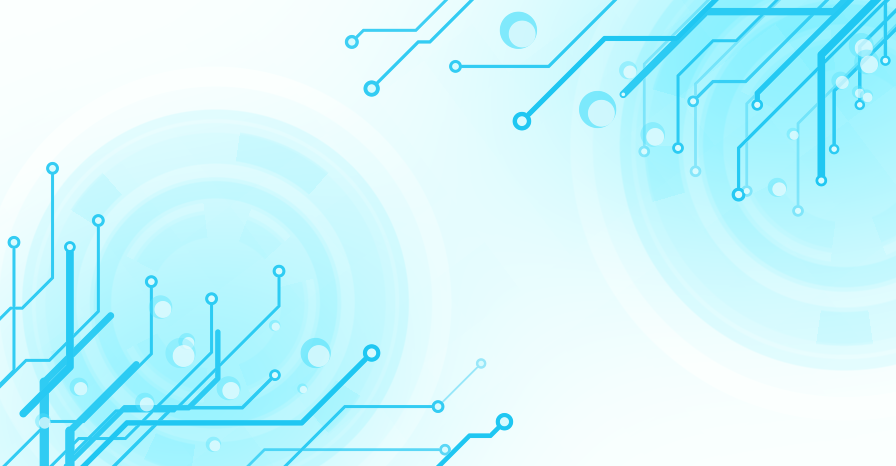
Reproduce this background procedurally as a WebGL 1 fragment shader.

```glsl
precision highp float;
// Pale cyan technology backdrop: two segmented dials in opposite corners,
// under circuit traces with ring terminals and small bubbles. Each trace is
// a chain of straight legs; the upper right reverses their direction.
uniform vec2 u_resolution;

#define GRID 400.0
#define PAPER vec3(0.985, 1.0, 0.995)
#define CYAN vec3(0.43, 0.93, 1.0)
#define INK vec3(0.12, 0.78, 0.95)
#define LEFT_DIAL vec2(185.0, 260.0)
#define RIGHT_DIAL vec2(725.0, 125.0)
#define LEFT_GLOW 0.36
#define RIGHT_GLOW 0.48
#define BUBBLES 18

float aa;          // one pixel in grid units
float ink = 0.0;   // coverage of the traces
float hole = 0.0;  // open centres of the terminals

float hash(vec2 p) {
  return fract(sin(dot(p, vec2(127.1, 311.7))) * 43758.5);
}

float inside(float d) { return 1.0 - smoothstep(-0.6 * aa, 0.6 * aa, d); }

float band(float r, float lo, float hi) {
  return inside(abs(r - 0.5 * (lo + hi)) - 0.5 * (hi - lo));
}

float segment(vec2 p, vec2 a, vec2 b) {
  vec2 ab = b - a, ap = p - a;
  return length(ap - ab * clamp(dot(ap, ab) / max(dot(ab, ab), 0.01), 0.0, 1.0));
}

// legs: vertical, diagonal, horizontal, diagonal
// style: half width, terminal radius, strength
void trace(vec2 p, vec2 node, vec4 legs, vec3 style, float dir) {
  vec2 a = node + dir * vec2(0.0, legs.x);
  vec2 b = a + dir * legs.y * vec2(-1.0, 1.0);
  vec2 c = b - dir * vec2(legs.z, 0.0);
  vec2 e = c + dir * legs.w * vec2(-1.0, 1.0);
  float d = min(min(segment(p, node, a), segment(p, a, b)),
                min(segment(p, b, c), segment(p, c, e)));
  float r = length(p - node);
  ink = max(ink, style.z * max(inside(d - style.x), inside(r - style.y)));
  hole = max(hole, inside(r - 0.52 * style.y) * step(1.0, style.y));
}

// Tint of concentric bands, some cut into random blocks
float dial(vec2 p, vec2 centre, float radius) {
  vec2 q = p - centre;
  float r = length(q) / radius * 100.0;
  float turn = atan(q.y, q.x) / 6.2832 + 0.5;
  float block = step(0.5, hash(vec2(floor(turn * 22.0), radius)));
  float inner = step(0.4, hash(vec2(floor(turn * 13.0), 3.0)));
  float tint = 0.13 * inside(r - 100.0) + 0.04 * inside(r - 88.0);
  tint += 0.10 * block * band(r, 74.0, 89.0);
  tint += 0.09 * band(r, 54.0, 63.0) + 0.05 * inner * band(r, 34.0, 46.0);
  tint -= 0.08 * band(r, 65.0, 72.0) + 0.06 * inner * band(r, 48.0, 52.0);
  tint -= 0.05 * band(r, 93.0, 95.0) + 0.05 * band(r, 112.0, 122.0);
  return tint;
}

void leftTraces(vec2 p) {
  for (int n = 0; n < 6; n++) {  // upright family
    float i = float(n);
    vec2 node = vec2(12.0 + 30.0 * i + 3.1 * i * i,
                     165.0 + 18.0 * i + 43.0 * cos(2.68 * i * i));
    trace(p, node, vec4(110.0 - 16.0 * i, 10.0 + 16.0 * i, 10.0 * i, 40.0),
          vec3(1.3, 5.5, 0.9), 1.0);
  }
  for (int n = 0; n < 2; n++) {  // parallel wide buses
    vec2 shift = float(n) * vec2(22.0, 42.0);
    trace(p, vec2(95.0, 271.0) + shift, vec4(0.0, 57.0, 0.0, 0.0), vec3(3.0, 0.0, 0.9), 1.0);
    trace(p, vec2(38.0, 328.0) + shift, vec4(80.0, 0.0, 0.0, 0.0), vec3(4.0, 0.0, 0.9), 1.0);
  }
  trace(p, vec2(60, 212), vec4(103, 40, 0, 0), vec3(3.3, 5, 0.95), 1.0);
  trace(p, vec2(187, 285), vec4(40, 25, 55, 50), vec3(2.3, 0, 0.9), 1.0);
  trace(p, vec2(319, 303), vec4(0, 60, 150, 45), vec3(2.3, 7.5, 1), 1.0);
  trace(p, vec2(236, 322), vec4(0, 28, 60, 60), vec3(1.5, 5, 0.9), 1.0);
  trace(p, vec2(376, 349), vec4(0, 0, 80, 55), vec3(1.3, 5.5, 0.9), 1.0);
  trace(p, vec2(413, 312), vec4(0, 34, 0, 0), vec3(0.8, 4.5, 0.4), 1.0);
  trace(p, vec2(382, 386), vec4(0, 0, 155, 20), vec3(1.2, 5, 0.7), 1.0);
  trace(p, vec2(433, 362), vec4(0, 12, 18, 30), vec3(2, 7.5, 1), 1.0);
}

void rightTraces(vec2 p) {
  for (int n = 0; n < 4; n++) {  // faint hanging family
    float i = float(n);
    trace(p, vec2(553.0 + 44.0 * i, 130.0 + 17.0 * i), vec4(75, 25, 0, 60), vec3(1.2, 5, 0.35), -1.0);
  }
  for (int n = 0; n < 3; n++) {  // short drops by the edge
    vec2 node = vec2(716, 128) + float(n) * vec2(22, -38);
    trace(p, node, vec4(50, 30, 0, 40), vec3(1.5, 4.5, 0.9), -1.0);
  }
  trace(p, vec2(302, 36), vec4(0, 10, 45, 30), vec3(1.3, 6, 0.85), -1.0);
  trace(p, vec2(319, 76), vec4(0, 40, 10, 40), vec3(1.4, 7, 0.9), -1.0);
  trace(p, vec2(391, 57), vec4(0, 0, 80, 60), vec3(1.4, 5.5, 0.9), -1.0);
  trace(p, vec2(448, 104), vec4(0, 71, 62, 40), vec3(2.2, 8, 1), -1.0);
  trace(p, vec2(535, 81), vec4(0, 71, 110, 14), vec3(3.2, 3, 0.9), -1.0);
  trace(p, vec2(595, 87), vec4(0, 17, 28, 75), vec3(1.4, 5, 0.8), -1.0);
  trace(p, vec2(582, 127), vec4(62, 30, 20, 40), vec3(1.3, 5, 0.9), -1.0);
  trace(p, vec2(634, 167), vec4(40, 75, 0, 60), vec3(1.4, 6, 0.95), -1.0);
  trace(p, vec2(650, 90), vec4(10, 45, 0, 50), vec3(2.3, 5, 0.95), -1.0);
  trace(p, vec2(705, 155), vec4(108, 50, 0, 0), vec3(3.3, 5, 1), -1.0);
}

// Translucent disc with a shaded crescent
vec3 bubble(vec3 col, vec2 p, vec2 centre, float r, float shade) {
  vec2 q = p - centre;
  col = mix(col, mix(CYAN, INK, 0.3), shade * inside(length(q) - r));
  return mix(col, PAPER, 0.65 * inside(length(q - 0.2 * r) - 0.72 * r));
}

void main() {
  aa = GRID / u_resolution.y;
  vec2 p = vec2(gl_FragCoord.x, u_resolution.y - gl_FragCoord.y) * aa;

  // Diagonal wash, corner glows and faint square panels
  float across = dot(p - vec2(385, 200), vec2(0.46, 0.89)) / GRID;
  vec2 l = (p - vec2(165, 340)) / vec2(190, 150);
  vec2 r = (p - vec2(690, 40)) / vec2(240, 170);
  float tint = 0.08 * exp(-6.0 * across * across);
  tint += LEFT_GLOW * exp(-dot(l, l)) + RIGHT_GLOW * exp(-dot(r, r));
  vec2 panel = floor(mat2(0.8, 0.6, -0.6, 0.8) * p / 52.0);
  tint += 0.12 * tint * (hash(panel) - 0.5);
  tint += dial(p, LEFT_DIAL, 166.0) + dial(p, RIGHT_DIAL, 193.0);
  vec3 col = mix(PAPER, CYAN, clamp(tint, 0.0, 1.0));

  leftTraces(p);
  rightTraces(p);
  col = mix(col, INK, ink);
  col = mix(col, mix(PAPER, CYAN, 0.25), hole);

  // Scattered bubbles, alternating between the corners, then the large ones
  for (int n = 0; n < BUBBLES; n++) {
    float i = float(n);
    vec2 h = vec2(hash(vec2(i, 1.7)), hash(vec2(i, 5.3)));
    vec2 centre = mod(i, 2.0) < 0.5 ? vec2(30, 250) + h * vec2(230, 145)
                                    : vec2(530, 10) + h * vec2(235, 165);
    col = bubble(col, p, centre, 4.0 + 7.0 * hash(h), 0.4);
  }
  col = bubble(col, p, vec2(445, 26), 16.0, 0.7);
  col = bubble(col, p, vec2(513, 94), 16.0, 0.7);
  col = bubble(col, p, vec2(271, 303), 13.0, 0.6);
  col = bubble(col, p, vec2(155, 303), 13.0, 0.3);
  gl_FragColor = vec4(col, 1.0);
}
```
